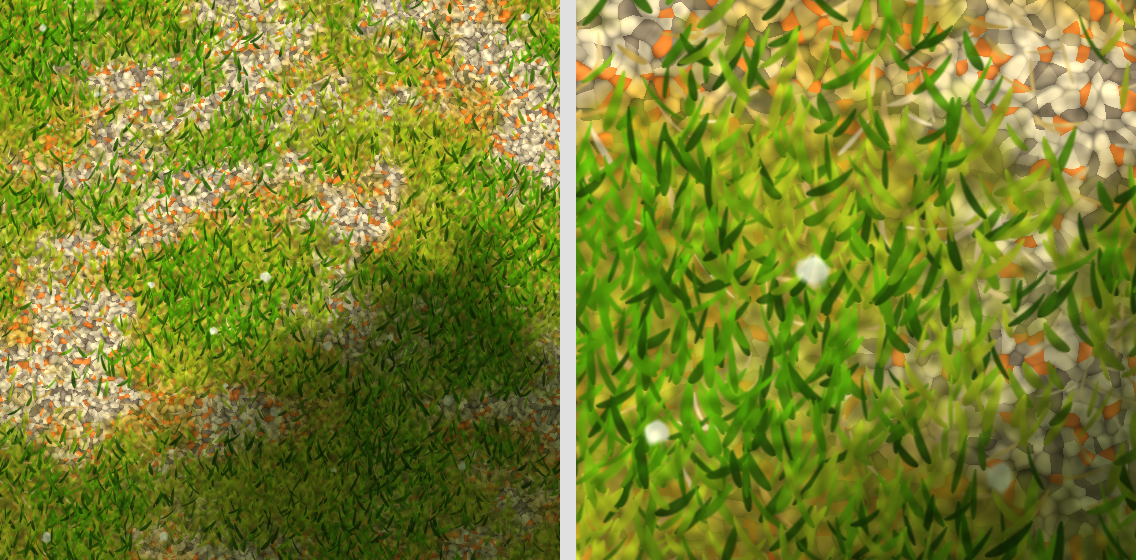
Left, the full canvas; right, a detail of the centre.
A WebGL 1 fragment shader for this texture:

```glsl
precision highp float;
// Patchy sunlit lawn: grass tufts over gravel and dry litter, with a soft tree shadow.
uniform vec2 u_resolution;

#define GRASS_LAYERS 6
#define BLADE_CELL 0.021
#define BLADE_WIDTH 0.0023
#define GRASS_SPREAD 1.9
#define STRAW_SPREAD 5.5
#define GRAIN_SCALE 115.0
#define PATCH_SCALE vec2(6.0, 8.0)
#define ORANGE_SHARE 0.17
#define SHADOW_TINT vec3(0.40, 0.45, 0.32)

const vec3 OLIVE  = vec3(0.42, 0.40, 0.11);
const vec3 DARK   = vec3(0.13, 0.29, 0.02);
const vec3 LIME   = vec3(0.67, 0.72, 0.12);
const vec3 GREEN  = vec3(0.33, 0.62, 0.03);
const vec3 STRAW  = vec3(0.74, 0.60, 0.23);
const vec3 PALE   = vec3(0.82, 0.76, 0.60);
const vec3 ORANGE = vec3(0.85, 0.42, 0.10);

float hash(vec2 p) {
  vec3 q = fract(p.xyx * 0.1031);
  q += dot(q, q.yzx + 33.33);
  return fract((q.x + q.y) * q.z);
}

vec2 hash2(vec2 p) {
  return vec2(hash(p), hash(p + vec2(57.3, 19.7)));
}

float noise(vec2 p) {
  vec2 i = floor(p), f = fract(p);
  f = f * f * (3.0 - 2.0 * f);
  return mix(mix(hash(i), hash(i + vec2(1.0, 0.0)), f.x),
             mix(hash(i + vec2(0.0, 1.0)), hash(i + vec2(1.0)), f.x), f.y);
}

float fbm(vec2 p) {
  return 0.55 * noise(p) + 0.29 * noise(p * 2.1 + 7.3) + 0.16 * noise(p * 4.3 + 3.1);
}

float blob(vec2 p, vec2 center, float radius) {
  vec2 d = (p - center) / radius;
  return exp(-dot(d, d));
}

// Share of ground hidden by grass, 0 to 1
float grassCover(vec2 p) {
  float c = 0.42 + 2.3 * (fbm(p * PATCH_SCALE + 11.0) - 0.5);
  c += 0.35 * blob(p, vec2(0.08, 0.95), 0.35) + 0.55 * blob(p, vec2(0.72, 0.2), 0.28);
  c -= 0.45 * blob(p, vec2(0.97, 0.76), 0.2) + 0.4 * blob(p, vec2(0.03, 0.25), 0.17);
  return clamp(c, 0.04, 0.95);
}

// Small stones, soil crumbs and fallen orange flecks
vec3 ground(vec2 p, float gravel) {
  vec2 g = p * GRAIN_SCALE + 1.2 * vec2(noise(p * 60.0), noise(p * 60.0 + 40.0));
  vec2 base = floor(g), nearest = base;
  float best = 9.0;
  for (int y = -1; y <= 1; y++)
    for (int x = -1; x <= 1; x++) {
      vec2 id = base + vec2(float(x), float(y));
      vec2 d = id + hash2(id) - g;
      float dist = dot(d, d);
      if (dist < best) { best = dist; nearest = id; }
    }
  float tone = hash(nearest + 131.0);
  vec3 soil = mix(OLIVE, STRAW, smoothstep(0.05, 0.6, tone));
  vec3 stone = mix(vec3(0.50, 0.44, 0.34), PALE, smoothstep(0.0, 0.7, tone));
  vec3 col = mix(soil, stone, gravel);
  float fleck = step(hash(nearest + 71.0), ORANGE_SHARE * (1.2 - 0.5 * gravel));
  col = mix(col, ORANGE, 0.8 * fleck);
  return col * (1.08 - 0.35 * smoothstep(0.1, 0.7, best));
}

// One layer of curved, tapered blades; dry = 1 lays straw on bare ground
vec3 blades(vec3 col, vec2 p, float seed, float spread, float dry) {
  vec2 shift = vec2(seed * 0.371, seed * 0.193);
  vec2 q = p + shift;
  float soft = max(0.0011, 0.7 / u_resolution.y);
  for (int y = -1; y <= 1; y++)
    for (int x = -1; x <= 1; x++) {
      vec2 id = floor(q / BLADE_CELL) + vec2(float(x), float(y));
      vec2 center = (id + hash2(id + seed * 17.0)) * BLADE_CELL;
      vec2 rnd = hash2(id + seed * 31.0 + 9.0);
      float angle = (rnd.x - 0.5) * spread + 0.15;
      vec2 dir = vec2(sin(angle), cos(angle)), d = q - center;
      float halfLen = BLADE_CELL * mix(0.4, 0.9, rnd.y);
      float along = dot(d, dir) / halfLen;
      float across = dot(d, vec2(dir.y, -dir.x)) + (rnd.x - 0.5) * 0.4 * halfLen * along * along;
      float width = BLADE_WIDTH * mix(0.5, 1.5, hash(id + seed)) * (1.0 - 0.35 * dry);
      width *= sqrt(max(0.0, 1.0 - along * along)) * (1.0 - 0.3 * along);
      float mask = smoothstep(soft, -soft, abs(across) - width) * step(abs(along), 1.0);
      if (mask < 0.01) continue;
      vec2 root = center - shift;
      float cover = grassCover(root), tone = hash(id + seed * 5.0 + 83.0);
      float present = step(hash(id + seed * 3.0 + 201.0), mix(cover, 0.6 - 0.4 * cover, dry));
      float yellow = smoothstep(0.35, 0.85, tone * 0.6 + 0.75 * noise(root * 9.0 + 5.0) - 0.3 * cover);
      vec3 green = mix(mix(DARK, GREEN, smoothstep(0.0, 0.5, tone)), LIME, yellow);
      vec3 blade = mix(green * (0.92 + 0.15 * along), mix(STRAW, PALE, tone), dry);
      col = mix(col, blade, mask * present * 0.9);
    }
  return col;
}

// Pale, slightly ragged seed heads
vec3 seedHeads(vec3 col, vec2 p) {
  vec2 g = p * 9.0, id = floor(g);
  vec2 d = (fract(g) - 0.2 - 0.6 * hash2(id + 45.0)) / 9.0;
  float radius = mix(0.004, 0.009, hash(id + 12.0)) + 0.004 * (noise(p * 170.0) - 0.5);
  float head = smoothstep(0.002, -0.002, length(d) - radius) * step(hash(id + 77.0), 0.25);
  return mix(col, vec3(0.88, 0.88, 0.78), 0.85 * head);
}

// Shadow strength: a ragged edge rising toward the right
float shadow(vec2 p) {
  float edge = 0.27 + 0.33 * smoothstep(0.2, 0.75, p.x) - 0.12 * smoothstep(0.82, 1.0, p.x);
  float depth = edge - p.y + 0.22 * (fbm(p * 7.0 + 30.0) - 0.5);
  return smoothstep(-0.06, 0.2, depth) * mix(0.5, 0.95, smoothstep(0.15, 0.55, p.x));
}

void main() {
  vec2 p = gl_FragCoord.xy / u_resolution.y;
  float cover = grassCover(p);
  float gravel = smoothstep(0.4, 0.7, fbm(p * vec2(7.0, 9.0) + 52.0) + 0.2 - 0.35 * cover);
  vec3 col = ground(p, gravel);
  // Low moss and thatch between the blades
  float moss = smoothstep(0.15, 0.65, cover + 0.5 * (noise(p * 75.0) - 0.5));
  col = mix(col, mix(LIME, OLIVE, noise(p * 90.0 + 8.0)), 0.7 * moss);
  col = blades(col, p, 1.0, STRAW_SPREAD, 1.0);
  for (int i = 0; i < GRASS_LAYERS; i++)
    col = blades(col, p, float(i) + 2.0, GRASS_SPREAD, 0.0);
  col = seedHeads(col, p);
  col *= 0.78 + 0.44 * noise(p * 150.0 + 21.0);
  col *= mix(vec3(1.06), SHADOW_TINT, shadow(p));
  gl_FragColor = vec4(clamp(col, 0.0, 1.0), 1.0);
}
```
